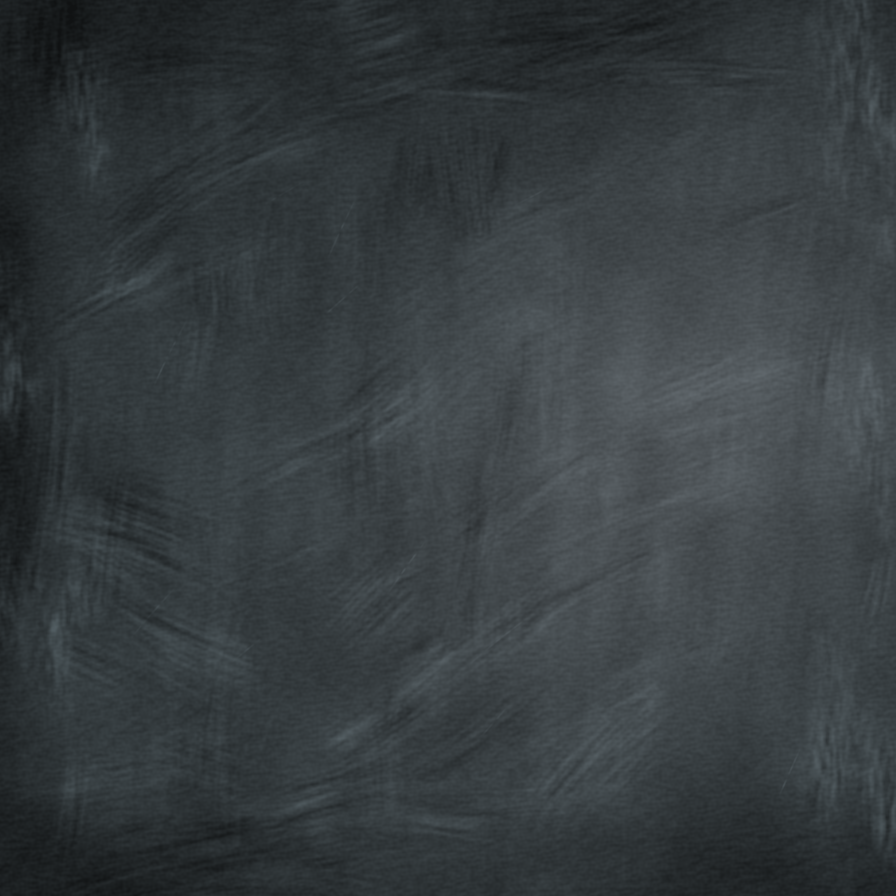
Give the GLSL for this texture, as a WebGL 2 fragment shader.

```glsl
#version 300 es
precision highp float;
// A wiped slate board: a soft off-centre sheen over dark grey, darker borders,
// many streaky eraser smears whose direction follows their place, chalk residue
// along the sides and a few thin scratches. All built on gradient noise.

#define BASE_TONE 0.196
#define SHEEN_TONE 0.135
#define SHEEN_CENTRE vec2(0.75, 0.52)
#define BORDER_DARK 0.066
#define MOTTLE 0.05
#define GRAIN 0.034
#define SMEARS 120
#define SMEAR_TONE 0.085
#define RESIDUE_TONE 0.2
#define SCRATCHES 12
#define SCRATCH_TONE 0.07
#define SLATE_TINT vec3(0.875, 1.0, 1.05)

uniform vec2 u_resolution;
out vec4 fragColor;

vec2 hash2(vec2 p) {
  vec3 h = fract(p.xyx * vec3(0.1031, 0.1030, 0.0973));
  h += dot(h, h.yzx + 33.33);
  return fract((h.xx + h.yz) * h.zy);
}

float corner(vec2 cell, vec2 offset) {
  float a = 6.2832 * hash2(cell).x;
  return dot(vec2(cos(a), sin(a)), offset);
}

// Gradient noise, roughly -0.7 to 0.7
float noise(vec2 p) {
  vec2 i = floor(p), f = p - i;
  vec2 u = f * f * f * (f * (f * 6.0 - 15.0) + 10.0);
  vec2 e = vec2(1.0, 0.0);
  return mix(mix(corner(i, f), corner(i + e, f - e), u.x),
             mix(corner(i + e.yx, f - e.yx), corner(i + 1.0, f - 1.0), u.x), u.y);
}

float fbm(vec2 p) {
  float sum = 0.0, amp = 1.0;
  for (int k = 0; k < 4; k++) {
    sum += amp * noise(p);
    p = mat2(1.6, 1.2, -1.2, 1.6) * p + 7.3;
    amp *= 0.5;
  }
  return sum;
}

vec2 turn(vec2 p, float a) {
  return vec2(cos(a) * p.x + sin(a) * p.y, cos(a) * p.y - sin(a) * p.x);
}

// Upright at the sides, level at top and bottom, mixed in the middle
float wipeAngle(vec2 c, float pick) {
  if (abs(c.x - 0.5) > 0.42) return 1.5;
  if (abs(c.y - 0.5) > 0.36) return 0.08;
  if (pick < 0.42) return 1.45;
  return c.x < 0.33 && c.y < 0.6 ? -0.55 : 0.55;
}

// Curved elliptical wipes filled with fine strands
float smears(vec2 p) {
  float sum = 0.0;
  float fray = 0.45 * fbm(p * 11.0 + 4.0);
  for (int k = 0; k < SMEARS; k++) {
    float id = float(k);
    vec2 c = hash2(vec2(id, 3.7)), r = hash2(vec2(id, 17.1)), s = hash2(vec2(id, 31.9));
    vec2 q = turn(p - c, wipeAngle(c, r.x) + (r.y - 0.5) * 0.5);
    q.y += (s.x - 0.5) * 1.6 * q.x * q.x;
    vec2 size = vec2(mix(0.05, 0.22, s.y), mix(0.015, 0.065, r.y));
    float cover = smoothstep(1.0, 0.15, length(q / size) + fray);
    if (cover <= 0.0) continue;
    float strands = 0.3 + 0.85 * noise(q * vec2(5.0, 60.0) + id * 7.3)
                  + 0.95 * noise(q * vec2(14.0, 170.0) + id * 3.1);
    float strength = k % 4 == 0 ? -0.6 : mix(0.25, 1.0, r.x * r.x);
    sum += strength * cover * strands;
  }
  return sum;
}

// Ragged upright chalk patches near the left and right sides
float residue(vec2 p) {
  float side = smoothstep(0.36, 0.47, abs(p.x - 0.5) + 0.06 * fbm(p * 6.0));
  float patches = smoothstep(-0.05, 0.75, fbm(p * vec2(8.0, 4.0) + 21.0));
  float strands = 0.5 + 0.7 * noise(p * vec2(60.0, 9.0)) + 0.9 * noise(p * vec2(150.0, 45.0));
  return side * patches * max(strands, 0.0);
}

// Faint dust over the whole board, level or upright by region
float dust(vec2 p) {
  float region = smoothstep(-0.3, 0.3, noise(p * 4.0 + 31.0));
  float upright = noise(turn(p, -0.1) * vec2(95.0, 12.0));
  float slanted = noise(turn(p, 0.45) * vec2(12.0, 95.0));
  return mix(upright, slanted, region) * (0.5 + noise(p * 7.0 + 3.0));
}

float scratches(vec2 p, float pixel) {
  float sum = 0.0;
  for (int k = 0; k < SCRATCHES; k++) {
    float id = float(k);
    vec2 c = 0.08 + 0.84 * hash2(vec2(id, 53.3)), r = hash2(vec2(id, 71.7));
    vec2 q = turn(p - c, mix(0.25, 1.25, r.x));
    q.y += 1.5 * (r.y - 0.5) * q.x * q.x;
    float halfLength = mix(0.012, 0.05, r.y);
    float line = smoothstep(0.0008 + pixel, 0.0, abs(q.y));
    float ends = smoothstep(halfLength, halfLength * 0.4, abs(q.x));
    float broken = max(0.5 + 1.2 * noise(vec2(q.x * 130.0, id + 0.5)), 0.0);
    sum += line * ends * broken * mix(0.3, 1.0, r.x);
  }
  return sum;
}

void main() {
  vec2 p = gl_FragCoord.xy / u_resolution;
  float pixel = 1.0 / min(u_resolution.x, u_resolution.y);

  // Sheen, mottling and broad upright bands
  vec2 away = turn(p - SHEEN_CENTRE, 0.9) / vec2(0.44, 0.34);
  float sheen = exp(-dot(away, away));
  float cloud = fbm(p * 3.0 + 11.0);
  float bands = noise(turn(p, -0.08) * vec2(26.0, 2.5)) * smoothstep(0.5, 0.1, abs(p.y - 0.5));
  float tone = BASE_TONE + SHEEN_TONE * sheen + MOTTLE * cloud + 0.032 * bands;
  tone += 0.02 * fbm(p * 13.0 + 17.0) + 0.028 * dust(p);

  // Darker borders with a wandering edge
  vec2 low = p + 0.05 * cloud, high = 1.0 - p + 0.05 * cloud;
  float border = smoothstep(0.11, 0.0, low.x) + 0.8 * smoothstep(0.2, 0.0, high.y)
               + 0.7 * smoothstep(0.18, 0.0, low.y) + 0.2 * smoothstep(0.1, 0.0, high.x);
  tone -= BORDER_DARK * min(border, 1.2);

  // Chalk marks and fine level grain
  tone += SMEAR_TONE * smears(p) + RESIDUE_TONE * residue(p);
  tone += SCRATCH_TONE * scratches(p, pixel);
  tone += GRAIN * (noise(turn(p, 0.1) * vec2(80.0, 230.0)) + 0.7 * noise(p * 230.0 + 5.3));

  vec3 tint = mix(SLATE_TINT, vec3(0.93, 1.0, 1.045), sheen);
  fragColor = vec4(max(tone, 0.07) * tint, 1.0);
}
```
